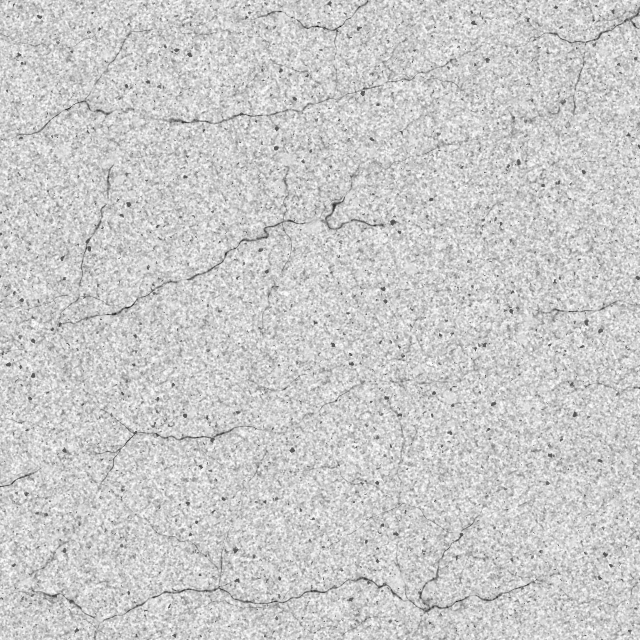
Give the GLSL for this texture, as a WebGL 1 fragment shader.

```glsl
precision highp float;
// Pale grey stone: fine grain, dark pits, light pebbles and a web of thin cracks.
uniform vec2 u_resolution;

float hash(vec2 p) {
  vec3 q = fract(vec3(p.xyx) * 0.1031);
  q += dot(q, q.yzx + 33.33);
  return fract((q.x + q.y) * q.z);
}

vec2 hash2(vec2 p) {
  return vec2(hash(p + 17.3), hash(p + 91.7));
}

float noise(vec2 p) {
  vec2 cell = floor(p);
  vec2 f = fract(p);
  f = f * f * (3.0 - 2.0 * f);
  float low = mix(hash(cell), hash(cell + vec2(1.0, 0.0)), f.x);
  float high = mix(hash(cell + vec2(0.0, 1.0)), hash(cell + 1.0), f.x);
  return mix(low, high, f.y);
}

vec2 wobble(vec2 p, float scale) {
  return vec2(noise(p * scale + 5.2), noise(p * scale + 48.6)) - 0.5;
}

vec2 rotate(vec2 p, float angle) {
  float c = cos(angle);
  float s = sin(angle);
  return vec2(c * p.x + s * p.y, c * p.y - s * p.x);
}

// Scattered round spots, at most one in each cell.
float spots(vec2 p, float cells, float chance, vec2 radii, float soft) {
  vec2 q = p * cells;
  vec2 id = floor(q);
  float size = hash(id + 71.9);
  float radius = mix(radii.x, radii.y, size * size * size);
  vec2 offset = (fract(q) - mix(vec2(0.22), vec2(0.78), hash2(id))) / cells;
  float shape = 1.0 - smoothstep(radius - soft, radius + soft, length(offset));
  return shape * step(hash(id + 133.1), chance);
}

// Voronoi border: x = distance in canvas units, y = how level the border runs.
vec2 cellBorder(vec2 p, vec2 stretch) {
  vec2 q = p * stretch;
  vec2 id = floor(q);
  vec2 f = q - id;
  vec2 nearest = vec2(0.0);
  float best = 9.0;
  for (int y = -1; y <= 1; y++) {
    for (int x = -1; x <= 1; x++) {
      vec2 g = vec2(float(x), float(y));
      vec2 r = g + hash2(id + g) - f;
      float d = dot(r, r);
      if (d < best) {
        best = d;
        nearest = r;
      }
    }
  }
  vec2 border = vec2(9.0, 0.0);
  for (int y = -2; y <= 2; y++) {
    for (int x = -2; x <= 2; x++) {
      vec2 g = vec2(float(x), float(y));
      vec2 r = g + hash2(id + g) - f;
      vec2 apart = r - nearest;
      if (dot(apart, apart) > 0.0001) {
        vec2 normal = normalize(apart) * stretch;
        float slope = length(normal);
        float d = dot(0.5 * (r + nearest), normalize(apart)) / slope;
        if (d < border.x) border = vec2(d, abs(normal.y) / slope);
      }
    }
  }
  return border;
}

// Crack darkness: a broken thin core inside a faint stain.
float crack(vec2 p, vec2 border, float width, float soft) {
  float presence = mix(0.25, 1.0, smoothstep(0.25, 0.65, noise(p * 9.0 + 31.0)));
  presence *= mix(0.5, 1.0, smoothstep(0.4, 0.95, border.y));
  presence *= mix(0.45, 1.1, noise(p * 130.0 + 3.0));
  float w = width * mix(0.3, 1.2, noise(p * 60.0));
  float core = 1.0 - smoothstep(w - soft, w + soft, border.x);
  float stain = exp(-border.x / (width * 2.0));
  return presence * (0.42 * core + 0.1 * stain);
}

void main() {
  float pixel = 1.0 / min(u_resolution.x, u_resolution.y);
  vec2 p = gl_FragCoord.xy * pixel;
  float soft = max(0.0012, 0.6 * pixel);

  // Stone body and grain
  vec2 g = rotate(p, 0.45) + 3.0;
  float tone = 0.824 + 0.015 * (noise(p * 7.0) - 0.5);
  float grain = 0.23 * (noise(g * 310.0) - 0.5) + 0.2 * (noise(g * 450.0 + 9.0) - 0.5);
  grain += 0.03 * (noise(g * 120.0) - 0.5);
  grain -= 0.16 * smoothstep(0.64, 0.95, noise(g * 250.0 + 27.0));

  // Two crack webs, rising gently to the right
  vec2 bent = p + 0.07 * wobble(p, 6.0) + 0.02 * wobble(p, 24.0) + 0.009 * wobble(p, 80.0);
  vec2 mainWeb = cellBorder(rotate(bent, 0.3) + 4.0, vec2(2.9, 5.0));
  vec2 fineWeb = cellBorder(rotate(bent, 0.1) + 9.0, vec2(4.5, 6.0));
  float cracks = crack(p, mainWeb, 0.0016, soft);
  cracks = max(cracks, 0.5 * crack(p + 6.0, fineWeb, 0.0011, soft));

  // Pebbles gather along the cracks
  vec2 rough = p + 0.009 * wobble(p, 70.0);
  float nearCrack = exp(-mainWeb.x / 0.016);
  float pebbles = spots(rough + 2.0, 15.0, 0.12 + 0.5 * nearCrack, vec2(0.005, 0.014), 0.002);
  pebbles = max(pebbles, spots(rotate(rough, 0.7) + 5.0, 34.0, 0.05 + 0.5 * nearCrack, vec2(0.003, 0.008), 0.0015));

  // Dark pits
  vec2 chipped = p + 0.004 * wobble(p, 260.0);
  float pits = spots(rotate(chipped, 0.3) + 7.0, 62.0, 0.17, vec2(0.0008, 0.0036), soft);
  pits = max(pits, 0.8 * spots(rotate(chipped, 1.1) + 8.0, 90.0, 0.16, vec2(0.0006, 0.0024), soft));

  float shade = mix(tone + grain, 0.875 + 0.3 * grain, 0.8 * pebbles);
  shade -= cracks * (1.0 - 0.6 * pebbles);
  shade = mix(shade, 0.27, 0.85 * pits);
  gl_FragColor = vec4(vec3(clamp(shade, 0.08, 0.98)), 1.0);
}
```
